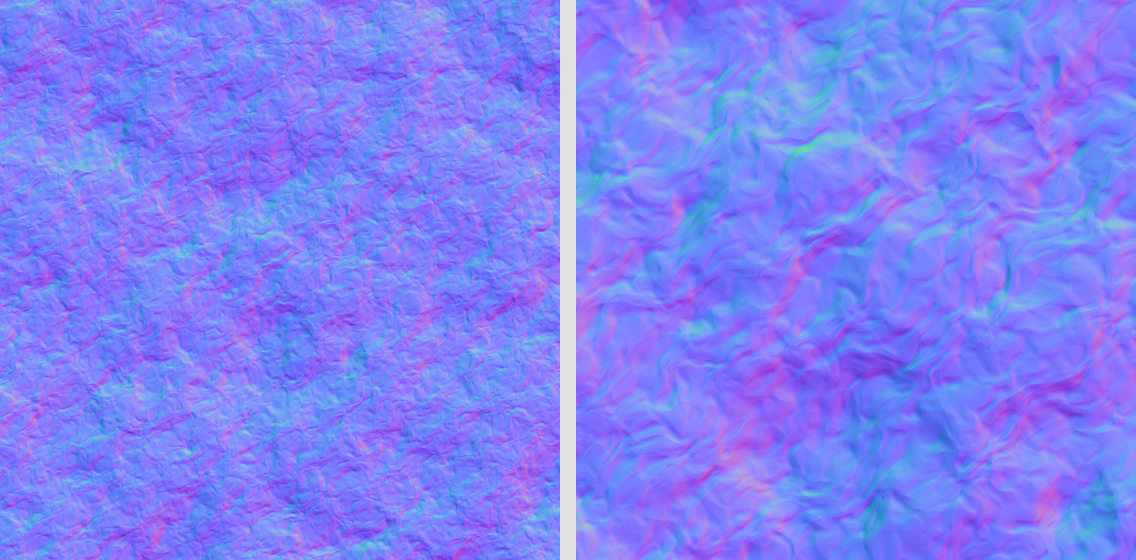
Left: the whole. Right: its middle third, enlarged.
A Shadertoy shader for this texture map:

```glsl
// Tangent-space normal map of rough, weathered rock.
// Creased gradient noise on a warped domain is summed into a height field,
// whose slopes give the normal; thin slanted scarps are added to the slope.

vec2 randomDirection(vec2 cell) {
    uvec2 k = uvec2(ivec2(cell) + 4096);
    uint h = k.x * 1597334677u ^ k.y * 3812015801u;
    h = (h ^ (h >> 15)) * 2246822519u;
    h = (h ^ (h >> 13)) * 3266489917u;
    float angle = float((h ^ (h >> 16)) & 65535u) * 6.28319 / 65536.0;
    return vec2(cos(angle), sin(angle));
}

// Gradient noise with a quintic fade
float gradientNoise(vec2 p) {
    vec2 cell = floor(p), f = p - cell;
    vec2 w = f * f * f * (f * (f * 6.0 - 15.0) + 10.0);
    vec2 e = vec2(1, 0);
    float a = dot(randomDirection(cell), f);
    float b = dot(randomDirection(cell + e.xy), f - e.xy);
    float c = dot(randomDirection(cell + e.yx), f - e.yx);
    float d = dot(randomDirection(cell + e.xx), f - e.xx);
    return mix(mix(a, b, w.x), mix(c, d, w.x), w.y);
}

// Coordinates along and across a direction, in radians
vec2 alongAcross(vec2 p, float angle) {
    float c = cos(angle), s = sin(angle);
    return vec2(c * p.x + s * p.y, c * p.y - s * p.x);
}

// Small sideways shifts that break up straight grain
vec2 crinkle(vec2 p, float frequency) {
    vec2 q = p * frequency;
    return vec2(gradientNoise(q + 31.4), gradientNoise(q + 77.9)) / frequency;
}

// Each octave adds a similar slope; folding the noise makes sharp creases
float rockHeight(vec2 p) {
    p += 0.3 * crinkle(p, 22.0) + 0.3 * crinkle(p, 65.0);
    float height = 0.0, slope = 0.115, frequency = 5.0;
    for (int i = 0; i < 6; i++) {
        float angle = 0.72 + 0.12 * cos(2.4 * float(i));
        vec2 q = alongAcross(p, angle) * vec2(0.72, 1.0) * frequency;
        float n = gradientNoise(q + 17.3 * float(i));
        height += slope / frequency * (0.87 * n - 0.5 * abs(n));
        slope *= 1.02;
        frequency *= 1.95;
    }
    return height;
}

// Thin, sparse streaks running down to the right
float scarps(vec2 p) {
    vec2 q = alongAcross(p + 0.5 * crinkle(p, 40.0), -0.84);
    float broad = gradientNoise(q * vec2(6, 22) + 51.7);
    float fine = gradientNoise(q * vec2(9, 75) + 93.1);
    return smoothstep(0.05, 0.6, broad) * 0.6 + smoothstep(0.15, 0.6, fine);
}

void mainImage(out vec4 fragColor, in vec2 fragCoord) {
    vec2 p = fragCoord / iResolution.y;

    // Slope of the height field by forward differences
    vec2 e = vec2(0.0008, 0);
    float h = rockHeight(p);
    vec2 tilt = (h - vec2(rockHeight(p + e.xy), rockHeight(p + e.yx))) / e.x;

    // Scarps lean to the right
    tilt += vec2(0.22, 0.05) * (scarps(p) - 0.17);

    // Sideways parts are signed, the upward part is stored as it is
    vec3 normal = normalize(vec3(tilt, 1.0));
    fragColor = vec4(0.5 + 0.5 * normal.xy, normal.z, 1.0);
}
```
